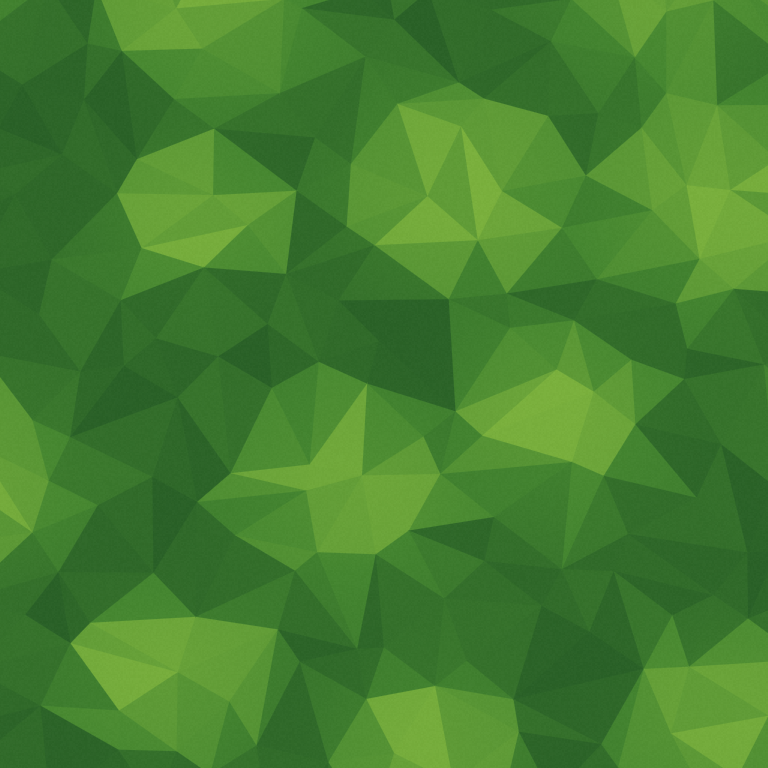
A WebGL 2 fragment shader for this background:

```glsl
#version 300 es
precision highp float;
// Low-poly foliage: flat green triangles that brighten into scattered leafy clumps.
uniform vec2 u_resolution;
out vec4 fragColor;

vec2 hash2(vec2 p) {
    vec3 q = fract(p.xyx * vec3(0.1031, 0.1030, 0.0973));
    q += dot(q, q.yzx + 33.33);
    return fract((q.xx + q.yz) * q.zy);
}

float cross2(vec2 a, vec2 b) { return a.x * b.y - a.y * b.x; }

// Mesh vertex: a grid corner pushed off its place
vec2 meshPoint(vec2 corner) {
    return corner + 0.7 * (hash2(corner + 41.0) - 0.5);
}

// Signed distance to the line a-b, positive on its right side
float edgeDistance(vec2 p, vec2 a, vec2 b) {
    return cross2(p - a, b - a) / length(b - a);
}

// Brightness from the nearest clump on a staggered, jittered lattice
float clumpLight(vec2 uv) {
    vec2 spacing = vec2(0.41, 0.33);
    vec2 q = uv / spacing + vec2(0.1, 0.35);
    float nearest = 1.0;
    for (int j = -1; j <= 1; j++) {
        float row = floor(q.y) + float(j);
        float stagger = 0.5 * mod(row, 2.0);
        for (int i = -1; i <= 1; i++) {
            vec2 cell = vec2(floor(q.x - stagger) + float(i), row);
            vec2 rnd = hash2(cell + 17.0);
            vec2 centre = cell + vec2(stagger, 0.0) + 0.5 + 0.5 * (rnd - 0.5);
            vec2 offset = (q - centre) * spacing * vec2(0.92, 1.08);
            float size = mix(0.8, 1.22, fract(rnd.x * 7.0 + rnd.y));
            nearest = min(nearest, length(offset) / size);
        }
    }
    // Soft falloff with a firmer step at the rim of the clump
    return 0.89 - 0.65 * smoothstep(0.015, 0.205, nearest)
                - 0.14 * smoothstep(0.12, 0.15, nearest);
}

// Dark, middle and light green along one ramp
vec3 leafColor(float light) {
    vec3 shade = mix(vec3(0.165, 0.38, 0.155), vec3(0.27, 0.525, 0.19),
                     clamp(light * 2.0, 0.0, 1.0));
    return mix(shade, vec3(0.48, 0.69, 0.24), clamp(light * 2.0 - 1.0, 0.0, 1.0));
}

void main() {
    float canvas = min(u_resolution.x, u_resolution.y);
    vec2 uv = gl_FragCoord.xy / canvas;
    float density = 12.0;
    mat2 turn = mat2(0.8, 0.6, -0.6, 0.8);
    vec2 p = turn * uv * density;
    float blur = 1.1 * density / canvas;

    vec3 sum = vec3(0.0);
    float total = 0.0;
    for (int j = -1; j <= 1; j++)
    for (int i = -1; i <= 1; i++) {
        vec2 cell = floor(p) + vec2(i, j);
        vec2 a = meshPoint(cell);
        vec2 b = meshPoint(cell + vec2(1, 0));
        vec2 c = meshPoint(cell + vec2(1, 1));
        vec2 d = meshPoint(cell + vec2(0, 1));

        // Split the quad along the diagonal that gives the fuller triangles
        float splitAC = min(cross2(b - a, c - a), cross2(c - a, d - a));
        float splitBD = min(cross2(b - a, d - a), cross2(c - b, d - b));
        if (splitBD > splitAC) {
            vec2 first = a;
            a = b; b = c; c = d; d = first;
        }

        for (int k = 0; k < 2; k++) {
            vec2 v = k == 0 ? b : c;
            vec2 w = k == 0 ? c : d;
            float dist = max(edgeDistance(p, a, v),
                         max(edgeDistance(p, v, w), edgeDistance(p, w, a)));
            float cover = clamp(0.5 - dist / blur, 0.0, 1.0);
            if (cover > 0.0) {
                // One tone per facet, with a faint gradient across it
                vec2 facet = mix((a + v + w) / 3.0, p, 0.08);
                vec2 rnd = hash2(cell + 57.0 * float(k + 1));
                float light = clumpLight(transpose(turn) * facet / density);
                light += 0.3 * (rnd.x - 0.5);
                sum += cover * leafColor(light);
                total += cover;
            }
        }
    }

    // Fine paper grain
    float grain = 0.016 * (hash2(floor(uv * 512.0)).x - 0.5);
    fragColor = vec4(sum / max(total, 0.001) + grain, 1.0);
}
```
